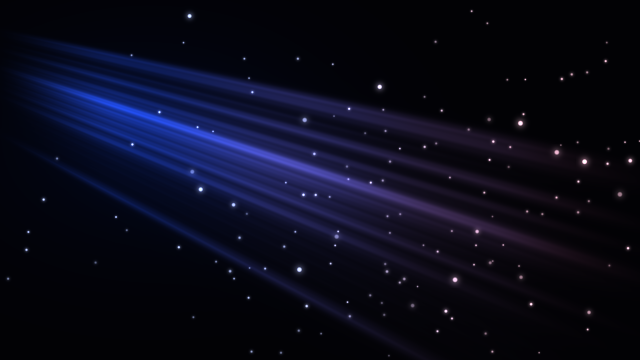
Write a Shadertoy shader that draws this background.

```glsl
// Blue to rose light rays fanning across a dark sky, strewn with glowing dust.
// Each ray is a soft band of constant slope about a source off the upper left;
// the dust is two jittered cell grids, densest around the middle of the fan.
#define SOURCE vec2(-0.926, 1.116)
#define RAY_GAIN 0.95
#define STREAK_DEPTH 0.10
#define DUST_CENTER vec2(1.08, 0.43)
#define DUST_SPREAD vec2(0.60, 0.36)
#define BIG_CELLS 10.0
#define SMALL_CELLS 21.0

const int RAY_COUNT = 12;
// slope, half width, strength, reach to the right
const vec4 RAYS[RAY_COUNT] = vec4[](
    vec4(0.217, 0.006, 0.30, 1.55),
    vec4(0.229, 0.013, 0.36, 1.90),
    vec4(0.256, 0.006, 0.18, 1.15),
    vec4(0.274, 0.008, 0.42, 1.80),
    vec4(0.300, 0.006, 0.30, 1.75),
    vec4(0.327, 0.008, 0.48, 1.70),
    vec4(0.335, 0.020, 0.28, 1.65),
    vec4(0.352, 0.058, 0.52, 0.95),
    vec4(0.386, 0.006, 0.24, 1.50),
    vec4(0.414, 0.009, 0.30, 1.15),
    vec4(0.527, 0.010, 0.32, 1.15),
    vec4(0.400, 0.110, 0.13, 1.20));

vec3 hash3(vec2 p) {
    vec3 q = fract(p.xyx * vec3(0.1031, 0.1030, 0.0973));
    q += dot(q, q.yxz + 33.33);
    return fract((q.xxy + q.yzz) * q.zyx);
}

// Hue drifts from blue through violet and mauve to rose
vec3 rayTint(float x) {
    vec3 blue = vec3(0.10, 0.23, 0.70);
    vec3 violet = vec3(0.34, 0.33, 0.76);
    vec3 mauve = vec3(0.42, 0.29, 0.54);
    vec3 rose = vec3(0.42, 0.20, 0.31);
    vec3 tint = mix(blue, violet, smoothstep(0.35, 0.90, x));
    tint = mix(tint, mauve, smoothstep(0.85, 1.30, x));
    return mix(tint, rose, smoothstep(1.25, 1.70, x));
}

float rayLight(vec2 p) {
    float slope = (SOURCE.y - p.y) / (p.x - SOURCE.x);
    float light = 0.0;
    for (int i = 0; i < RAY_COUNT; i++) {
        vec4 ray = RAYS[i];
        float across = (slope - ray.x) / ray.y;
        float along = max(p.x, 0.0) / ray.w;
        light += ray.z * exp(-across * across - along * along * along);
    }
    // Fine streaks from layered sines
    float streak = sin(slope * 310.0) + 0.6 * sin(slope * 547.0 + 1.3)
                 + 0.4 * sin(slope * 890.0 + 2.1);
    light *= 1.0 + STREAK_DEPTH * streak;
    float fadeIn = smoothstep(-0.03, 0.34, p.x);
    float fadeOut = 1.0 - smoothstep(1.35, 1.95, p.x);
    return RAY_GAIN * light * fadeIn * fadeOut;
}

// One dust mote per cell, kept clear of the cell border
float dust(vec2 p, float cells, float radius, float chance, float seed) {
    vec2 cell = floor(p * cells);
    vec3 rnd = hash3(cell + seed);
    vec3 look = hash3(cell + seed + 57.0);
    vec2 center = (cell + mix(vec2(0.22), vec2(0.78), rnd.xy)) / cells;
    vec2 offset = (center - DUST_CENTER) / DUST_SPREAD;
    float density = chance * (0.06 + 0.94 * exp(-dot(offset, offset)));
    float r = radius * mix(0.55, 1.15, look.x);
    float d = length(p - center);
    float pixel = 1.0 / iResolution.y;
    float core = 1.0 - smoothstep(r - pixel, r + pixel, d);
    float halo = 0.35 * exp(-d * d / (5.0 * r * r));
    return step(rnd.z, density) * mix(0.35, 1.0, look.y) * (core + halo);
}

void mainImage(out vec4 fragColor, in vec2 fragCoord) {
    vec2 p = fragCoord / iResolution.y;

    // Night sky with a faint blue haze at the left
    vec2 hazeOffset = (p - vec2(0.42, 0.60)) / vec2(0.48, 0.32);
    vec3 color = vec3(0.006, 0.006, 0.018);
    color += vec3(0.002, 0.016, 0.065) * exp(-dot(hazeOffset, hazeOffset));

    // Fan of rays
    color += rayTint(p.x) * rayLight(p);

    // Glowing dust
    float motes = dust(p, BIG_CELLS, 0.0054, 0.42, 11.0)
                + dust(p, SMALL_CELLS, 0.0025, 0.38, 83.0);
    vec3 moteTint = mix(vec3(0.72, 0.78, 1.0), vec3(1.0, 0.78, 0.86),
                        smoothstep(0.7, 1.5, p.x));
    color += moteTint * motes;

    fragColor = vec4(min(color, 1.0), 1.0);
}
```
